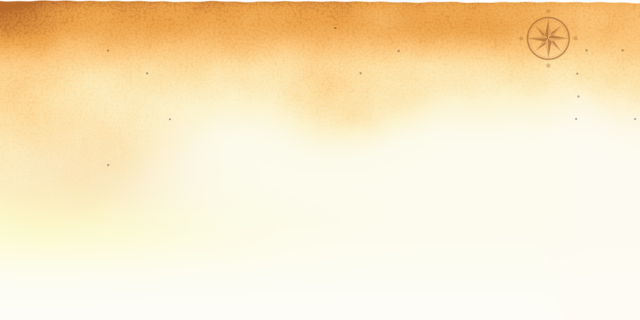
Reproduce this background procedurally as a Shadertoy shader.

```glsl
// Aged parchment: amber watercolour wash below a torn top edge, with a small compass rose.

vec2 hash2(vec2 p) {
    vec3 q = fract(vec3(p.xyx) * vec3(0.1031, 0.103, 0.0973));
    q += dot(q, q.yzx + 33.33);
    return fract((q.xx + q.yz) * q.zy);
}

// Distance to the nearest scattered cell point
float cellular(vec2 p) {
    vec2 cell = floor(p), f = fract(p);
    float nearest = 2.0;
    for (int y = -1; y <= 1; y++)
        for (int x = -1; x <= 1; x++) {
            vec2 o = vec2(x, y);
            nearest = min(nearest, length(o + hash2(cell + o) - f));
        }
    return nearest;
}

// Layered, warped sines for soft pigment clouds
float clouds(vec2 p) {
    float sum = 0.0, amp = 0.5;
    for (int i = 0; i < 6; i++) {
        p = mat2(0.8, -0.6, 0.6, 0.8) * p * 1.8 + 1.3;
        sum += amp * sin(p.x + 1.5 * sin(0.8 * p.y));
        amp *= 0.6;
    }
    return sum;
}

float blob(vec2 p, vec2 center, vec2 size) {
    vec2 q = (p - center) / size;
    return exp(-dot(q, q));
}

// Paper to burnt umber, by pigment strength
vec3 pigment(float t) {
    vec3 ramp[5] = vec3[5](vec3(0.99, 0.945, 0.79), vec3(0.99, 0.87, 0.63),
        vec3(0.98, 0.76, 0.46), vec3(0.92, 0.63, 0.28), vec3(0.72, 0.42, 0.17));
    vec3 color = vec3(0.99, 0.985, 0.93);
    for (int i = 0; i < 5; i++)
        color = mix(color, ramp[i], clamp(t * 5.0 - float(i), 0.0, 1.0));
    return color;
}

// Four-pointed star; returns coverage and side shading
vec2 star(vec2 p, float radius, float waist, float px) {
    vec2 q = abs(p);
    q = vec2(max(q.x, q.y), min(q.x, q.y));
    float d = dot(q - vec2(radius, 0.0), normalize(vec2(waist, radius - waist)));
    float side = smoothstep(-0.4, 0.4, sin(4.0 * atan(p.y, p.x + 1e-5)));
    return vec2(1.0 - smoothstep(-px, px, d), side);
}

float ring(vec2 p, float radius, float halfWidth, float px) {
    return 1.0 - smoothstep(-px, px, abs(length(p) - radius) - halfWidth);
}

void mainImage(out vec4 fragColor, in vec2 fragCoord) {
    float px = 1.0 / iResolution.y;
    vec2 uv = fragCoord / iResolution.xy;
    vec2 p = vec2(uv.x * 2.0, uv.y);

    // Torn edge and depth below it
    float tear = 0.003 + 0.003 * p.x
        + 0.0013 * sin(p.x * 17.0 + 2.0 * sin(p.x * 9.0)) + 0.0008 * sin(p.x * 83.0);
    float depth = 1.0 - p.y - tear;
    float d = max(depth, 0.0);

    // Wash reaches furthest down on the left
    float cloud = clouds(p * 2.6);
    float reach = 0.44 + 0.37 * (1.0 - smoothstep(0.1, 0.8, p.x))
        + 0.07 * blob(p, vec2(1.04, p.y), vec2(0.16, 1.0))
        + 0.07 * smoothstep(1.8, 2.0, p.x) + 0.035 * cloud;
    float body = 1.0 - smoothstep(0.3, 1.0, d / reach);
    float band = 1.0 - smoothstep(0.06, 0.23, d + 0.025 * cloud);
    float t = 0.41 * body + (0.36 - 0.12 * smoothstep(1.5, 1.9, p.x)) * band;
    t += 0.1 * exp(-d / 0.018) + 0.25 * exp(-p.x / 0.18 - d / 0.07);
    float peach = blob(p, vec2(0.27, 0.46), vec2(0.27, 0.14));
    t += 0.13 * peach + 0.1 * blob(p, vec2(1.05, 0.63), vec2(0.2, 0.11));
    t += 0.1 * blob(p, vec2(0.0, 0.8), vec2(0.2, 0.2));
    t -= 0.05 * blob(p, vec2(0.3, 0.7), vec2(0.18, 0.08));

    // Mottling and paper grain
    float grain = cellular(p * 115.0) - 0.45;
    float wet = smoothstep(0.0, 0.35, t);
    t += wet * (0.045 * cloud + 0.04 * clouds(p * 9.0 + 4.0) + 0.1 * grain);
    vec3 color = pigment(clamp(t, 0.0, 1.0));
    color = mix(color, vec3(0.97, 0.84, 0.66), 0.35 * peach);

    // Pale lower paper with a lemon fringe at left
    float dry = 1.0 - wet;
    color = mix(color, vec3(0.993, 0.99, 0.965), dry * (1.0 - smoothstep(0.0, 0.35, p.y)));
    color = mix(color, vec3(0.993, 0.982, 0.95), 0.7 * dry * smoothstep(1.65, 1.85, p.x));
    color.b -= 0.09 * blob(p, vec2(0.15, 0.27), vec2(0.6, 0.11));

    // Sparse specks
    vec2 cell = floor(p * 14.0), seed = hash2(cell + 7.0);
    float speck = length(fract(p * 14.0) - 0.2 - 0.6 * seed.yx) / 14.0;
    color *= 1.0 - 0.3 * step(0.95, seed.x) * step(0.4, p.y)
        * (1.0 - smoothstep(0.001, 0.001 + 1.5 * px, speck));

    // Compass rose
    vec2 c = p - vec2(1.7135, 0.88);
    vec2 diagonal = mat2(0.7071, -0.7071, 0.7071, 0.7071) * c;
    vec2 minor = star(diagonal, 0.052, 0.009, px);
    vec2 major = star(c, 0.061, 0.010, px);
    float ink = 0.9 * ring(c, 0.065, 0.0023, px) + 0.25 * ring(c, 0.058, 0.0005, px);
    ink = max(ink, minor.x * mix(0.3, 0.85, minor.y));
    ink = mix(ink, mix(0.3, 0.9, major.y), major.x);
    vec2 axis = abs(c);
    float pip = length(vec2(max(axis.x, axis.y) - 0.085, min(axis.x, axis.y)));
    ink = max(ink, 0.45 * (1.0 - smoothstep(0.003, 0.003 + 2.0 * px, pip)));
    color = mix(color, vec3(0.66, 0.42, 0.22), 0.85 * min(ink, 1.0));

    // White beyond the tear
    color = mix(vec3(1.0), color, smoothstep(-px, px, depth));
    fragColor = vec4(clamp(color, 0.0, 1.0), 1.0);
}
```
